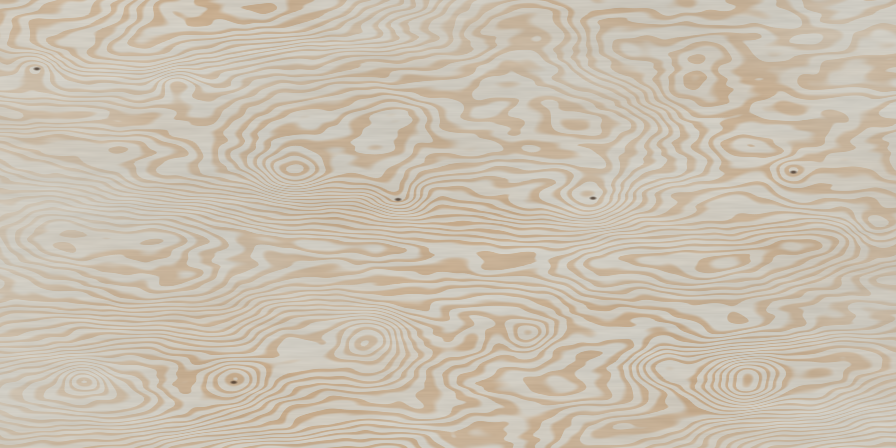
Write a Shadertoy shader that draws this texture.

```glsl
// Pale softwood plywood: rotary-cut growth rings with ovals, ripples and small knots.
#define PALE_WOOD vec3(0.808, 0.797, 0.762)
#define TAN_WOOD vec3(0.768, 0.675, 0.565)
#define PIN_COLOR vec3(0.27, 0.20, 0.15)
#define GRAIN_SCALE vec2(2.7, 7.5)
#define RIPPLE_RINGS 6.0
#define RIPPLE_GAIN 0.41
#define SHEET_RINGS 3.6
#define SHEET_PERIOD 0.6
#define KNOT_COUNT 14
#define KNOT_RINGS 3.6
#define BAND_STRENGTH 0.80
#define FIBRE_CONTRAST 0.011

float hash(float n) {
    return fract(sin(n * 12.9898) * 4375.85);
}

// Layered sines, each layer turned, doubled in frequency and bent by the other axis.
float layeredWaves(vec2 p, int layers, float gain) {
    float sum = 0.0, amplitude = 1.0;
    for (int i = 0; i < layers; i++) {
        float phase = float(i) * 1.7;
        sum += amplitude * sin(p.x + 1.4 * sin(0.7 * p.y + phase))
                         * cos(p.y + 1.3 * sin(0.6 * p.x - phase));
        p = mat2(1.75, 0.95, -0.95, 1.75) * p + vec2(3.1, 1.3);
        amplitude *= gain;
    }
    return sum;
}

vec2 knotCenter(int i) {
    float n = float(i);
    float x = (n + 0.2 + 0.6 * hash(n + 2.3)) * 2.0 / float(KNOT_COUNT);
    return vec2(x, hash(n * 3.7 + 5.1));
}

// Depth into the log, counted in growth rings.
float ringDepth(vec2 p) {
    float sway = 0.5 * sin(2.3 * p.x + 0.8) + 0.25 * sin(5.1 * p.x);
    float depth = SHEET_RINGS * sin(6.2832 * p.y / SHEET_PERIOD + sway) + 5.0 * p.y;
    depth += RIPPLE_RINGS * layeredWaves(p * GRAIN_SCALE + vec2(1.9, 4.2), 5, RIPPLE_GAIN);
    for (int i = 0; i < KNOT_COUNT; i++) {
        vec2 d = (p - knotCenter(i)) * vec2(17.0, 21.0);
        float size = mix(0.6, 1.3, hash(float(i) + 9.4));
        depth += KNOT_RINGS * size * exp(-dot(d, d) / (size * size));
    }
    return depth;
}

// Slow rise into late wood, then a crisp edge; blurs to its mean when too fine.
float ringBand(float depth) {
    float width = fwidth(depth);
    float f = fract(depth);
    float edge = clamp(width, 0.06, 0.4);
    float band = smoothstep(0.38, 0.68, f) * (1.0 - smoothstep(1.0 - edge, 1.0, f));
    return mix(band, 0.42, smoothstep(0.45, 1.0, width));
}

void mainImage(out vec4 fragColor, in vec2 fragCoord) {
    vec2 p = fragCoord / iResolution.y;
    float pixel = 1.0 / iResolution.y;
    float middle = 0.5 * iResolution.x / iResolution.y;

    // Growth rings, weaker toward the two ends of the sheet
    float tone = layeredWaves(p * vec2(3.0, 6.5) + 7.0, 3, 0.6);
    float ends = smoothstep(0.55, 1.0, abs(p.x - middle) / middle);
    float strength = (BAND_STRENGTH + 0.22 * tone) * (1.0 - 0.3 * ends);
    float late = ringBand(ringDepth(p)) * strength;
    late += 0.07 + 0.07 * layeredWaves(p * vec2(5.0, 17.0), 3, 0.6);
    vec3 color = mix(PALE_WOOD, TAN_WOOD, clamp(late, 0.0, 1.15));

    // Fine fibres and soft patches of shade
    color += FIBRE_CONTRAST * layeredWaves(p * vec2(14.0, 150.0), 3, 0.8);
    color += 0.013 * layeredWaves(p * vec2(2.2, 3.4) + 2.0, 2, 0.5);

    // Dark pin marks in some knots
    for (int i = 0; i < KNOT_COUNT; i += 3) {
        vec2 d = (p - knotCenter(i)) * vec2(0.5, 1.0);
        float pin = 1.0 - smoothstep(-pixel, pixel, length(d) - 0.0032);
        color = mix(color, PIN_COLOR, 0.8 * pin);
    }
    fragColor = vec4(color, 1.0);
}
```
